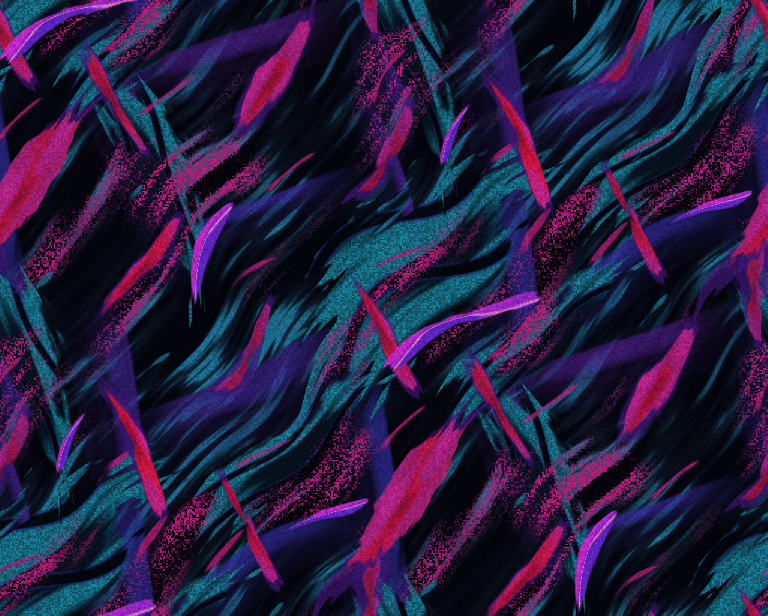
This pattern is drawn by a Shadertoy shader. Its source:

```glsl
// Dark marbled brushwork: indigo veils, fibrous teal sheets, red blades and violet ribbons.
// All sits on a half-drop lattice (a = u + v, b = u - v) where whole steps repeat the tile;
// a low-discrepancy sequence spreads the strokes and layered sines bend them.

const float TAU = 6.2831853;

float hash(vec2 c) {
  vec3 q = fract(c.xyx * 0.1031);
  q += dot(q, q.yzx + 33.33);
  return fract((q.x + q.y) * q.z);
}

// Hash of a wrapped cell; each turn in x also slides y by a fifth of its period.
float cellHash(vec2 c, vec2 period) {
  c.y -= floor((c.x + 0.5) / period.x) * round(period.y / 5.0);
  return hash(round(mod(c + 0.5, period) - 0.5));
}

float noise(vec2 q, vec2 period) {
  vec2 c = floor(q), f = q - c, e = vec2(1, 0);
  f *= f * (3.0 - 2.0 * f);
  return mix(mix(cellHash(c, period), cellHash(c + e, period), f.x),
             mix(cellHash(c + e.yx, period), cellHash(c + 1.0, period), f.x), f.y);
}

// Three octaves of stretched noise, repeating with period 1.
float fibres(vec2 q, vec2 cells) {
  float sum = 0.0, amp = 0.57;
  for (int k = 0; k < 3; k++) {
    sum += amp * noise(q * cells, cells);
    cells *= 2.0;
    amp *= 0.5;
  }
  return sum;
}

// Frame of the i-th stroke of a scatter: x along it, y across it, bent into an arc.
vec2 stroke(vec2 lattice, vec2 first, float i, float angle, float bend) {
  vec2 d = lattice - first - i * vec2(0.7549, 0.5698);
  d -= round(d);
  vec2 p = vec2(0.625 * (d.x + d.y), 0.5 * (d.x - d.y));
  float c = cos(angle), s = sin(angle);
  p = vec2(c * p.x + s * p.y, c * p.y - s * p.x);
  return vec2(p.x, p.y + bend * p.x * p.x);
}

// Coverage of a stroke with uneven width, rough sides and dry-brushed ends.
float blade(vec2 q, vec2 size, float ragged, float soft) {
  float t = q.x / size.x + ragged * (fibres(q, vec2(4, 75)) - 0.5);
  t = clamp(t, -2.0, 2.0);
  float rough = 0.7 * ragged * (fibres(q, vec2(20, 60)) - 0.5);
  float swell = 0.65 + 0.35 * sin(2.2 * t + 300.0 * size.x);
  float halfWidth = size.y * ((1.0 - t * t * t * t) * swell + rough);
  return 1.0 - smoothstep(-soft, soft, abs(q.y) - halfWidth);
}

void mainImage(out vec4 fragColor, in vec2 fragCoord) {
  vec2 uv = fragCoord / iResolution.xy;
  vec2 ab = vec2(uv.x + uv.y, uv.x - uv.y);
  vec2 warped = ab + 0.013 * sin(TAU * (ab.yx * vec2(1, 2) + vec2(0.1, 0.4)))
                   + 0.004 * sin(TAU * (ab.yx * vec2(3, 4) + ab));
  vec2 slanted = warped + vec2(0, 0.2 * warped.x);
  float grain = hash(floor(uv * vec2(512, 410)));

  // Ground: near-black with steep brushed streaks
  float fine = fibres(slanted, vec2(6, 60));
  float broad = fibres(slanted + 0.3, vec2(3, 10));
  vec3 col = mix(vec3(0.012, 0.015, 0.045), vec3(0.06, 0.12, 0.2),
                 smoothstep(0.3, 0.75, fine) * smoothstep(0.25, 0.7, broad));
  col += vec3(0.05, 0.3, 0.35) * smoothstep(0.56, 0.72, fine) * smoothstep(0.42, 0.65, broad);

  // Veils: translucent indigo slabs with crisp sides and fading ends
  for (float i = 0.0; i < 10.0; i++) {
    float h = hash(vec2(i, 3));
    float angle = mod(i, 3.0) < 1.0 ? 0.2 + 0.5 * h : -1.1 - 0.6 * h;
    vec2 q = stroke(warped, vec2(0.42, 0.27), i, angle, 0.4 * h);
    float w = 0.02 + 0.04 * hash(vec2(i, 4));
    float cover = smoothstep(0.003, -0.003, abs(q.y) - w) * smoothstep(0.22, 0.08, abs(q.x));
    vec3 veil = mix(vec3(0.2, 0.07, 0.34), vec3(0.11, 0.13, 0.44), h);
    veil *= 0.4 + 1.2 * fibres(q, vec2(3, 50));
    col = mix(col, veil, cover * (0.2 + 0.6 * smoothstep(-w, w, q.y)));
  }

  // Sheets: teal brushwork with dark marbled folds, the first one largest
  for (float i = 0.0; i < 5.0; i++) {
    float h = hash(vec2(i, 7));
    float angle = mod(i, 2.0) < 1.0 ? 0.72 : -1.25;
    vec2 q = stroke(warped, vec2(0.16, 0.96), i, angle, 1.4 * h - 0.3);
    vec2 size = i < 1.0 ? vec2(0.24, 0.13) : vec2(0.18, 0.06);
    float streak = smoothstep(0.3, 0.6, fibres(q, vec2(4, 50)));
    float fold = sin(TAU * (q.y * (i < 1.0 ? 9.0 : 20.0) + 0.35 * sin(q.x * 14.0 + i) + h));
    vec3 sheet = mix(vec3(0.02, 0.06, 0.11), vec3(0.09, 0.48, 0.57), streak * (0.7 + 0.3 * grain));
    sheet = mix(sheet, vec3(0.08, 0.13, 0.42), 0.6 * smoothstep(0.6, 0.8, fold));
    sheet = mix(sheet, vec3(0.01, 0.02, 0.05), smoothstep(0.78, 0.92, fold));
    col = mix(col, sheet, 0.95 * blade(q, size, 1.3, 0.008));
  }

  // Pink dust rubbed along the streaks
  float dust = smoothstep(0.6, 0.78, fibres(slanted + 0.61, vec2(4, 10)));
  col = mix(col, vec3(0.64, 0.11, 0.43), dust * smoothstep(0.42, 0.72, mix(fine, grain, 0.35)));

  // Flecks: short dabs of teal and pink
  for (float i = 0.0; i < 20.0; i++) {
    float h = hash(vec2(i, 11)), k = hash(vec2(i, 12));
    vec2 q = stroke(warped, vec2(0.05, 0.37), i, 0.6 + 0.5 * h, 2.0 * k);
    vec3 dab = k < 0.5 ? vec3(0.08, 0.42, 0.52) : vec3(0.68, 0.11, 0.44);
    col = mix(col, dab, 0.8 * blade(q, vec2(0.02 + 0.04 * k, 0.004 + 0.005 * h), 1.0, 0.002));
  }

  // Blades: red and magenta daggers with a violet rim, in two crossing directions
  for (float i = 0.0; i < 10.0; i++) {
    float h = hash(vec2(i, 17)), k = hash(vec2(i, 18));
    float angle = mod(i, 2.0) < 1.0 ? 0.78 + 0.2 * h : -0.75 - 0.75 * h;
    vec2 q = stroke(warped, vec2(0.706, 0.334), i, angle, 2.4 * k - 1.2);
    vec2 size = i < 1.0 ? vec2(0.17, 0.034) : vec2(0.07 + 0.06 * k, 0.01 + 0.012 * h);
    float tone = fibres(q, vec2(8, 60));
    vec3 paint = mix(vec3(0.84, 0.08, 0.26), vec3(0.66, 0.12, 0.46),
                     smoothstep(0.45, 0.7, tone + 0.35 * h - 0.17));
    col = mix(col, vec3(0.24, 0.08, 0.44), 0.7 * blade(q, size * 1.2, 0.9, 0.003));
    col = mix(col, paint * (0.65 + 0.6 * tone), (0.65 + 0.35 * k) * blade(q, size, 0.9, 0.002));
  }

  // Ribbons: glossy violet bands with a pale thread
  for (float i = 0.0; i < 4.0; i++) {
    vec2 q = stroke(warped, vec2(0.087, 0.113), i, mod(i, 2.0) < 1.0 ? 0.5 : 1.15, 1.3);
    vec2 size = vec2(0.14, 0.025) / (1.0 + 0.6 * i);
    float across = q.y / size.y + 0.25 * sin(q.x * 40.0) + 1.6 * fibres(q, vec2(5, 60)) - 0.8;
    vec3 gloss = mix(vec3(0.36, 0.14, 0.74), vec3(0.74, 0.15, 0.76), smoothstep(-0.6, 0.6, across));
    gloss = mix(gloss, vec3(0.96, 0.5, 0.72), 0.8 * smoothstep(0.22, 0.0, abs(across + 0.25)));
    col = mix(col, gloss, blade(q, size, 0.6, 0.002));
  }

  fragColor = vec4(col * (0.85 + 0.3 * grain), 1.0);
}
```
